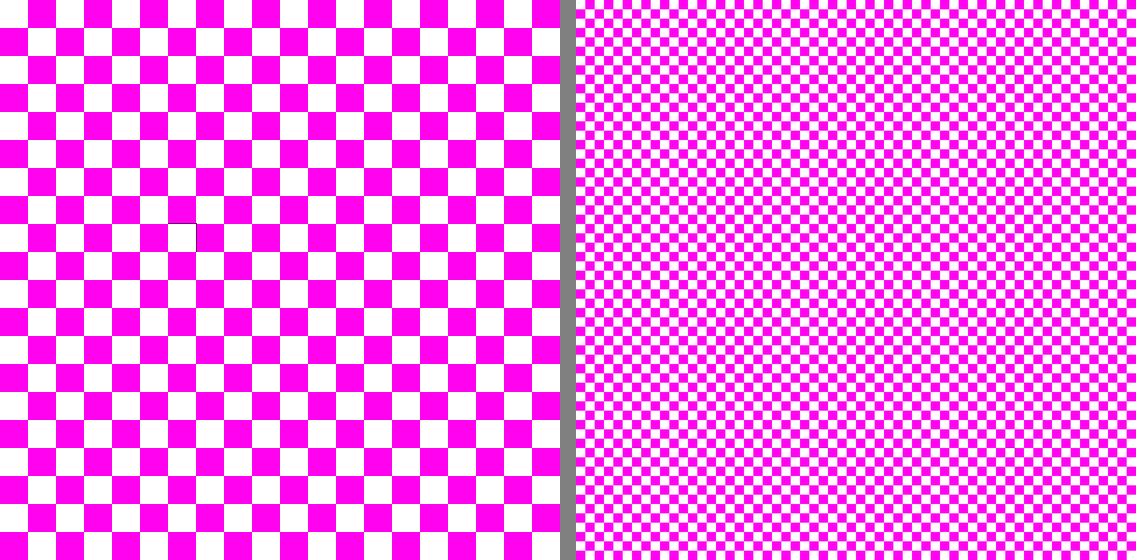
Left: one tile. Right: repeated 3 by 3.
This pattern is drawn by a Shadertoy shader. Its source:

```glsl
// Area of the pixel at p that lies inside the box from low to high
float boxCoverage(vec2 p, vec2 low, vec2 high, vec2 pixel) {
    vec2 overlap = min(p + 0.5 * pixel, high) - max(p - 0.5 * pixel, low);
    vec2 share = clamp(overlap / pixel, 0.0, 1.0);
    return share.x * share.y;
}

// Checkerboard averaged over one pixel: 1 on even squares, 0 on odd ones
float checker(vec2 p, vec2 pixel) {
    vec2 edgeDistance = 0.5 - abs(mod(p - 0.5, 2.0) - 1.0);
    vec2 wave = clamp(2.0 * edgeDistance / pixel, -1.0, 1.0);
    return 0.5 + 0.5 * wave.x * wave.y;
}

void mainImage(out vec4 fragColor, in vec2 fragCoord) {
    // Twenty squares each way, an even number so the board wraps
    vec2 p = 20.0 * fragCoord / iResolution.xy;
    vec2 pixel = 20.0 / iResolution.xy;

    vec3 magenta = vec3(1.0, 0.01, 0.94);
    vec3 color = mix(vec3(1.0), magenta, checker(p, pixel));

    // Hairline flaw along the top and right of a single white square
    vec2 corner = vec2(6.0, 11.0);
    float hairline = boxCoverage(p, corner, corner + 1.035, pixel)
                   - boxCoverage(p, corner, corner + 1.0, pixel);
    color = mix(color, vec3(0.45, 0.0, 0.42), hairline);

    fragColor = vec4(color, 1.0);
}
```
